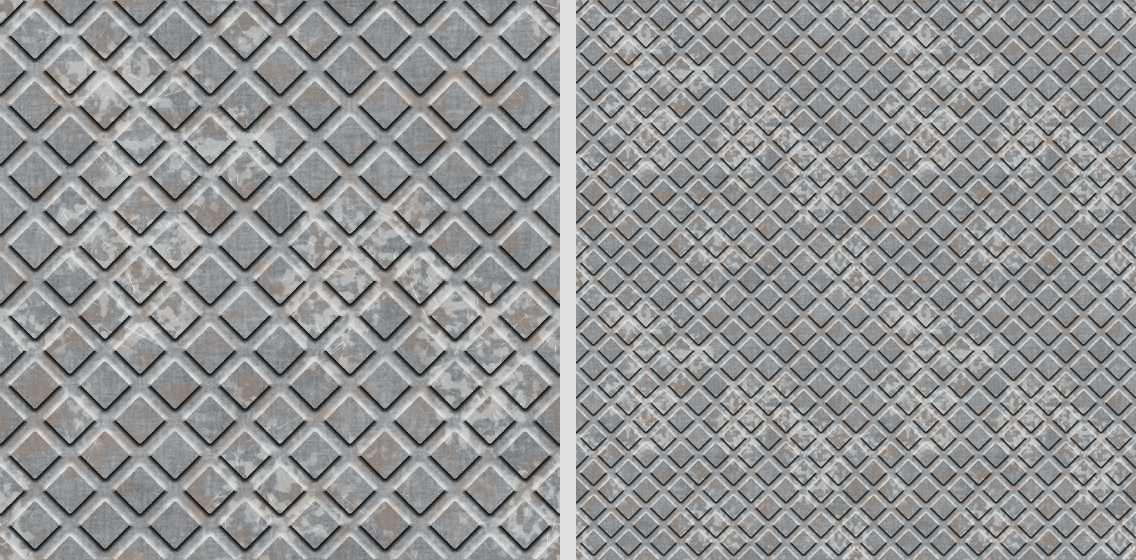
Left, the tile; right, the same tile 2 across and 2 down.
Write a WebGL 2 fragment shader that draws this texture.

```glsl
#version 300 es
precision highp float;

uniform vec2 u_resolution;
out vec4 fragColor;

#define REPEATS 8.0          // diamonds per side, in each of two staggered grids
#define FACE 0.35            // half side of a diamond face, in lattice units
#define CORNER 0.045         // corner rounding
#define TEETH 16.0           // edge serrations per lattice unit
#define TOOTH_DEPTH 0.018
#define SHADOW_WIDTH 0.125
#define LIGHT_WIDTH 0.135
#define WEAR 0.30            // strength of pale abrasion
#define STEEL vec3(0.555, 0.567, 0.578)
#define PALE vec3(0.87, 0.875, 0.87)
#define DARK vec3(0.055, 0.06, 0.06)
#define RUST vec3(0.57, 0.49, 0.43)

vec3 hash3(vec3 p) {
  p = fract(p * vec3(0.1031, 0.1030, 0.0973));
  p += dot(p, p.yxz + 33.33);
  return fract((p.xxy + p.yxx) * p.zyx);
}

// Value noise that wraps after n cells
float noise(vec2 uv, vec2 n) {
  vec2 p = uv * n, i = floor(p), f = fract(p);
  f = f * f * (3.0 - 2.0 * f);
  float seed = n.x + 0.37 * n.y;
  float a = hash3(vec3(mod(i, n), seed)).x;
  float b = hash3(vec3(mod(i + vec2(1, 0), n), seed)).x;
  float c = hash3(vec3(mod(i + vec2(0, 1), n), seed)).x;
  float d = hash3(vec3(mod(i + 1.0, n), seed)).x;
  return mix(mix(a, b, f.x), mix(c, d, f.x), f.y);
}

float fbm(vec2 uv, float n) {
  float sum = 0.0, gain = 0.5;
  for (int k = 0; k < 4; k++) {
    sum += gain * noise(uv, vec2(n));
    n *= 2.0;
    gain *= 0.5;
  }
  return sum / 0.9375;
}

// One random line segment per cell of an n by n wrapping grid
float scratches(vec2 uv, float n, float width, float px) {
  vec2 p = uv * n, cell = floor(p);
  float mark = 0.0;
  for (int y = -1; y <= 1; y++)
    for (int x = -1; x <= 1; x++) {
      vec2 c = cell + vec2(x, y);
      vec3 place = hash3(vec3(mod(c, n), n + 3.0));
      vec3 shape = hash3(vec3(mod(c, n), n + 71.0));
      vec2 dir = normalize(vec2(1.6 * shape.x - 0.7, 0.15 + 0.6 * shape.y));
      vec2 r = p - c - place.xy;
      float reach = 0.2 + 0.7 * shape.z;
      float t = dot(r, dir);
      float across = abs(dot(r, vec2(-dir.y, dir.x)) + 0.06 * t * t) / n;
      float line = 1.0 - smoothstep(width - 0.5 * px, width + 0.7 * px, across);
      mark = max(mark, line * (1.0 - smoothstep(0.5 * reach, reach, abs(t))) * place.z);
    }
  return mark;
}

void main() {
  vec2 uv = gl_FragCoord.xy / u_resolution;
  float px = 1.0 / min(u_resolution.x, u_resolution.y);

  // Diagonal lattice with one diamond per unit cell
  vec2 lattice = REPEATS * vec2(uv.x + uv.y, uv.x - uv.y);
  vec2 id = floor(lattice + 0.5), q = lattice - id;
  vec2 place = mod(vec2(id.x + id.y, id.x - id.y), 2.0 * REPEATS);
  float variation = hash3(vec3(place, 5.0)).x - 0.5;

  // Rounded, serrated face
  vec2 box = abs(q) - FACE + CORNER;
  vec2 outer = max(box, 0.0);
  float d = length(outer) + min(max(box.x, box.y), 0.0) - CORNER;
  float along = box.x > box.y ? q.y : q.x;
  d += TOOTH_DEPTH * (abs(fract(along * TEETH) - 0.5) - 0.25);
  float aa = 1.4 * REPEATS * px;
  float outside = smoothstep(-0.5 * aa, 0.5 * aa, d);
  vec2 normal = sign(q) * outer / max(length(outer), 0.0001);
  float upward = 0.707 * (normal.x - normal.y);

  // Brushed metal with broad stains
  float stain = fbm(uv, 9.0);
  float speck = fbm(uv, 70.0);
  float brush = noise(uv, vec2(48, 300)) + noise(uv, vec2(280, 40)) - 1.0;
  float grit = noise(uv, vec2(380)) - 0.5;
  vec3 color = STEEL + 0.10 * (stain - 0.5) + 0.07 * brush + 0.08 * grit + 0.035 * variation;
  color = mix(color, RUST, 0.5 * smoothstep(0.48, 0.75, fbm(uv, 23.0)));
  color += 0.035 * outside;

  // Lit upper bevels and shaded lower ones
  float lit = smoothstep(0.05, 0.45, upward) * outside;
  lit *= 1.0 - smoothstep(0.015, LIGHT_WIDTH, d);
  color = mix(color, PALE, clamp(lit * (0.35 + 0.9 * speck), 0.0, 1.0));
  float shade = smoothstep(0.05, 0.4, -upward) * outside;
  shade *= 1.0 - smoothstep(0.0, SHADOW_WIDTH, d);

  // Pale abrasion gathered in patches, then scratches
  float patches = smoothstep(0.38, 0.68, fbm(uv, 7.0));
  float flakes = smoothstep(0.52, 0.72, speck + 0.22 * (patches - 0.5));
  float lines = scratches(uv, 9.0, 0.0008, px);
  lines = max(lines, scratches(uv, 17.0, 0.0007, px));
  lines = max(lines, scratches(uv, 31.0, 0.0006, px));
  lines *= smoothstep(0.3, 0.6, noise(uv, vec2(110))) * (0.35 + 0.65 * patches);
  float worn = WEAR * flakes * (0.6 + 1.2 * patches) + 0.75 * lines;
  color = mix(color, PALE, clamp(worn, 0.0, 0.9));
  color = mix(color, DARK, shade * 0.97);

  fragColor = vec4(clamp(color, 0.0, 1.0), 1.0);
}
```
